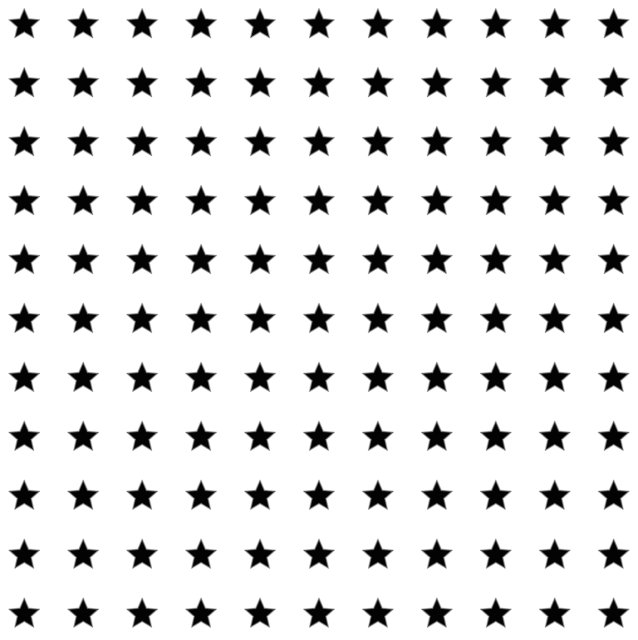
This pattern is drawn by a Shadertoy shader. Its source:

```glsl
const float TAU = 6.2831853;

// Signed distance to an upright star, negative inside
float starDistance(vec2 p, float points, float outerRadius, float innerRadius) {
    // Fold the plane into half of one arm
    float sector = TAU / points;
    float angle = atan(p.x, p.y);
    angle = abs(mod(angle + 0.5 * sector, sector) - 0.5 * sector);
    vec2 folded = length(p) * vec2(sin(angle), cos(angle));

    // Distance to the edge from tip to notch
    vec2 tip = vec2(0.0, outerRadius);
    vec2 notch = innerRadius * vec2(sin(0.5 * sector), cos(0.5 * sector));
    vec2 edge = notch - tip;
    vec2 offset = folded - tip;
    float along = clamp(dot(offset, edge) / dot(edge, edge), 0.0, 1.0);
    float side = edge.x * offset.y - edge.y * offset.x;
    return length(offset - edge * along) * sign(side);
}

// Position relative to the nearest grid point
vec2 repeatGrid(vec2 p, vec2 firstCenter, float spacing) {
    vec2 q = p - firstCenter;
    return q - spacing * floor(q / spacing + 0.5);
}

float coverage(float distanceToEdge, float softness) {
    return 1.0 - smoothstep(-softness, softness, distanceToEdge);
}

void mainImage(out vec4 fragColor, in vec2 fragCoord) {
    const vec3 paper = vec3(1.0);
    const vec3 ink = vec3(0.012);
    const float spacing = 0.0921;
    const vec2 firstCenter = vec2(0.0379, 0.0404);
    const float outerRadius = 0.0248;
    const float innerRadius = 0.0114;

    // Canvas height is one unit
    vec2 p = fragCoord / iResolution.y;
    float softness = max(0.0022, 0.8 / iResolution.y);

    vec2 cell = repeatGrid(p, firstCenter, spacing);
    float star = starDistance(cell, 5.0, outerRadius, innerRadius);
    vec3 color = mix(paper, ink, coverage(star, softness));

    fragColor = vec4(color, 1.0);
}
```
